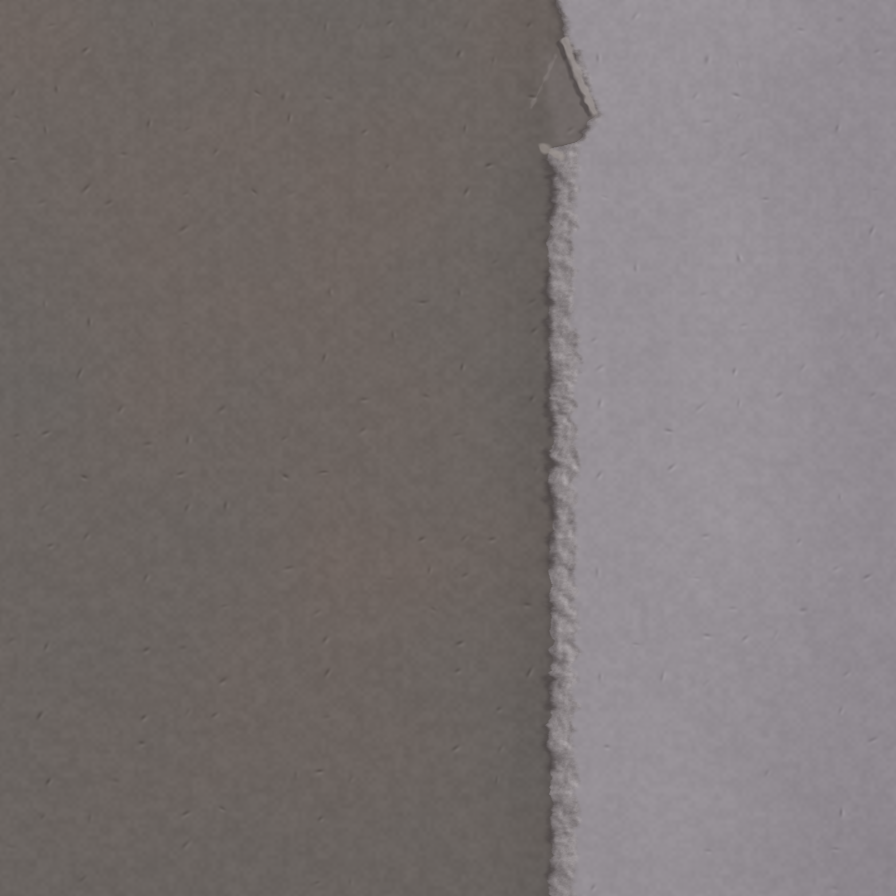
This texture is drawn by a three.js fragment shader. Its source:

```glsl
// Torn pale paper edge with a fibrous rim over a dull brown-grey card.
#define CARD vec3(0.422, 0.393, 0.378)
#define PAPER vec3(0.592, 0.570, 0.592)
#define FIBRE vec3(0.515, 0.490, 0.495)
#define SHADOW vec3(0.300, 0.275, 0.275)
#define EDGE_X 0.615
#define RIM_WIDTH 0.029
#define TEAR_Y 0.836
#define RELIEF 0.36
#define GRAIN 0.022
#define SPECK_CELLS 26.0

varying vec2 vUv;

float hash(vec2 p) {
  return fract(sin(dot(p, vec2(127.1, 311.7))) * 43758.5453);
}

float noise(vec2 p) {
  vec2 i = floor(p), f = fract(p);
  f = f * f * (3.0 - 2.0 * f);
  return mix(mix(hash(i), hash(i + vec2(1.0, 0.0)), f.x),
             mix(hash(i + vec2(0.0, 1.0)), hash(i + vec2(1.0, 1.0)), f.x), f.y);
}

float fbm(vec2 p) {
  float sum = 0.0, amp = 0.5;
  for (int i = 0; i < 4; i++) {
    sum += amp * noise(p);
    p = p * 2.03 + 17.3;
    amp *= 0.5;
  }
  return sum;
}

float segment(vec2 p, vec2 a, vec2 b) {
  vec2 d = b - a;
  return length(p - a - d * clamp(dot(p - a, d) / dot(d, d), 0.0, 1.0));
}

// Soft-edged stroke with a ragged outline.
float stroke(vec2 p, vec2 a, vec2 b, float width) {
  float ragged = (noise(p * 150.0) - 0.5) * 0.004;
  return 1.0 - smoothstep(width - 0.002, width + 0.002, segment(p, a, b) + ragged);
}

// Left boundary of the paper, bulging right around the tear.
float edgeAt(float y) {
  float x = EDGE_X + 0.004 * (noise(vec2(y * 14.0, 3.0)) - 0.5);
  x = mix(x, 0.650, smoothstep(TEAR_Y - 0.004, TEAR_Y + 0.010, y));
  x = mix(x, 0.664, smoothstep(0.846, 0.874, y));
  x = mix(x, 0.633, clamp((y - 0.874) / 0.081, 0.0, 1.0));
  return mix(x, 0.621, clamp((y - 0.955) / 0.045, 0.0, 1.0));
}

// Sparse slanted flecks: negative is dark, positive is light.
float specks(vec2 p) {
  vec2 cell = floor(p * SPECK_CELLS);
  vec2 q = fract(p * SPECK_CELLS) - 0.3 - 0.4 * vec2(hash(cell), hash(cell + 7.0));
  float angle = 0.7 + 2.0 * (hash(cell + 19.0) - 0.5);
  vec2 dir = vec2(cos(angle), sin(angle));
  vec2 r = vec2(dot(q, dir), dot(q, vec2(-dir.y, dir.x)));
  float present = step(0.72, hash(cell + 31.0)) * (0.3 + 0.7 * hash(cell + 43.0));
  float dark = exp(-dot(r * vec2(9.0, 20.0), r * vec2(9.0, 20.0)));
  r.y += 0.09;
  float light = exp(-dot(r * vec2(9.0, 20.0), r * vec2(9.0, 20.0)));
  return present * (0.6 * light - dark);
}

void main() {
  vec2 p = vUv;
  float ragged = (fbm(vec2(p.x * 50.0, p.y * 95.0)) - 0.47) * 0.016;
  float dist = p.x - edgeAt(p.y) + ragged;
  float inTear = smoothstep(TEAR_Y - 0.004, TEAR_Y + 0.008, p.y);

  // Card, with faint warm and green blotches.
  float blotch = fbm(p * 5.0) - 0.47;
  vec3 card = CARD + blotch * vec3(0.035, 0.005, -0.005);
  card += 0.012 * (p.y - 0.5) * vec3(1.0, 0.8, 0.7);
  card *= 1.0 - 0.05 * smoothstep(0.53, 0.61, p.x);

  // Exposed layer inside the tear.
  float pocket = inTear * smoothstep(0.604, 0.622, p.x + (p.y - 0.89) * 0.15);
  pocket *= 1.0 - smoothstep(0.92, 0.96, p.y);
  card = mix(card, vec3(0.455, 0.425, 0.420), 0.75 * pocket);

  // Paper, dimming towards the right.
  vec3 paper = PAPER + (fbm(p * 7.0 + 40.0) - 0.47) * 0.03;
  paper -= vec3(0.030, 0.032, 0.028) * smoothstep(0.78, 1.0, p.x);
  paper -= 0.012 * smoothstep(0.5, 0.0, p.y);

  // Contact shadow, then the paper over it.
  float broken = smoothstep(0.25, 0.65, noise(vec2(p.x * 40.0, p.y * 75.0)));
  float shade = exp(-pow((dist + 0.001) / 0.0055, 2.0)) * (0.25 + 0.65 * broken);
  vec3 color = mix(card, paper, smoothstep(-0.002, 0.002, dist));

  // Fibrous rim lit from the upper right.
  float rimWidth = mix(RIM_WIDTH, 0.009, inTear);
  float rimNoise = (fbm(p * 70.0 + 9.0) - 0.47) * 0.018;
  float rim = smoothstep(-0.002, 0.002, dist)
            * (1.0 - smoothstep(rimWidth - 0.006, rimWidth + 0.004, dist + rimNoise));
  float relief = fbm(p * 85.0) - fbm((p + vec2(0.004, 0.003)) * 85.0);
  vec3 fibre = FIBRE + 0.05 * smoothstep(0.0, rimWidth, dist) + RELIEF * relief;
  color = mix(color, fibre, rim * 0.9);
  color = mix(color, SHADOW, shade * mix(0.9, 0.6, inTear));

  // Curled flap, its shadow, and the creases of the pocket.
  vec2 top = vec2(0.630, 0.955), tip = vec2(0.663, 0.875);
  color = mix(color, SHADOW, 0.7 * stroke(p + vec2(0.006, 0.003), top, tip, 0.003));
  color = mix(color, vec3(0.63, 0.60, 0.59), 0.75 * stroke(p, top, tip, 0.004));
  color = mix(color, vec3(0.60, 0.57, 0.55), 0.7 * stroke(p, vec2(0.606, 0.835), vec2(0.626, 0.826), 0.004));
  color = mix(color, vec3(0.52, 0.49, 0.48), 0.55 * stroke(p, vec2(0.593, 0.880), vec2(0.620, 0.936), 0.0015));

  // Surface flecks and fine grain.
  color += 0.075 * specks(p + 0.01 * noise(p * 30.0)) * (1.0 - rim);
  color += GRAIN * (noise(p * 230.0) + noise(p * 110.0 + 5.0) - 1.0);
  gl_FragColor = vec4(color, 1.0);
}
```
